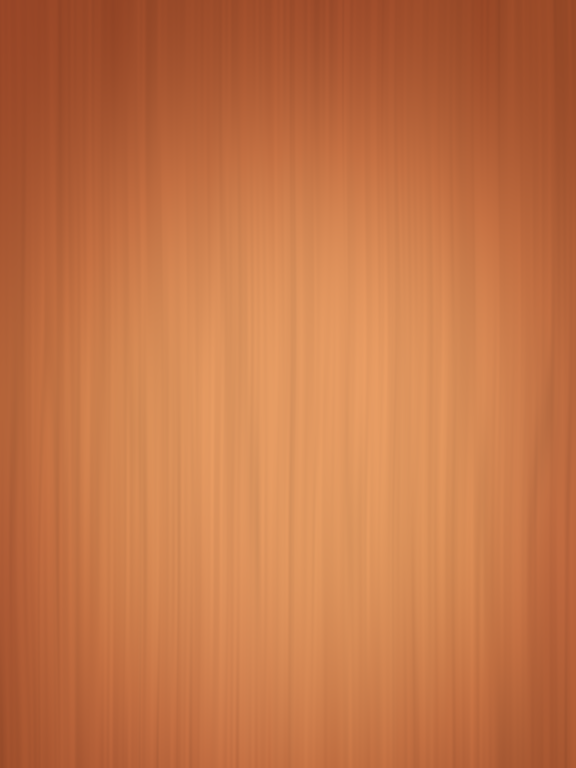
Give the GLSL for this texture, as a WebGL 1 fragment shader.

```glsl
precision highp float;
// Warm vertical wood grain lit by a soft oval glow with darker edges.
uniform vec2 u_resolution;

float hash(vec2 p) {
  p = fract(p * vec2(0.1031, 0.1137));
  p += dot(p, p.yx + 33.33);
  return fract((p.x + p.y) * p.x * 17.0);
}

float noise(vec2 p) {
  vec2 cell = floor(p);
  vec2 f = fract(p);
  f = f * f * (3.0 - 2.0 * f);
  float low = mix(hash(cell), hash(cell + vec2(1.0, 0.0)), f.x);
  float high = mix(hash(cell + vec2(0.0, 1.0)), hash(cell + vec2(1.0, 1.0)), f.x);
  return mix(low, high, f.y);
}

// Long fibres: each octave is narrower, with a slow change along its length.
float fibres(vec2 p) {
  float sum = 0.0;
  float weight = 0.28;
  vec2 frequency = vec2(19.0, 1.8);
  for (int i = 0; i < 4; i++) {
    sum += weight * (noise(p * frequency + float(i) * 19.7) - 0.5);
    frequency *= vec2(2.1, 1.25);
    weight *= 1.1;
  }
  return sum;
}

// Thin dark pores along contours of stretched noise, fading in and out.
float pores(vec2 p) {
  float sum = 0.0;
  for (int i = 0; i < 2; i++) {
    vec2 q = p + float(i) * vec2(5.3, 2.7);
    float contour = abs(noise(q * vec2(34.0, 1.1)) - 0.5);
    float strength = noise(q * vec2(40.0, 3.0) + 11.0);
    sum += (1.0 - smoothstep(0.0, 0.14, contour)) * strength * strength;
  }
  return sum;
}

// Oval light with a broad core, falling off faster towards the top.
float glow(vec2 uv) {
  vec2 d = uv - vec2(0.53, 0.46);
  float r = length(d / vec2(0.56, d.y > 0.0 ? 0.43 : 0.58));
  return exp(-1.25 * pow(r, 2.8));
}

// Wide dark band hanging from the top edge.
float topBand(vec2 uv, float x, float width) {
  float d = (uv.x - x) / width;
  return exp(-d * d) * smoothstep(0.68, 1.0, uv.y);
}

void main() {
  vec2 uv = gl_FragCoord.xy / u_resolution;
  vec2 grain = uv;
  grain.x += 0.008 * (noise(uv * vec2(4.0, 3.5)) - 0.5);

  // Light level, slightly ragged along the fibres
  float fibre = fibres(grain);
  float light = glow(uv + vec2(0.0, 0.04 * fibre));
  light -= 0.05 * (topBand(uv, 0.84, 0.025) + topBand(uv, 0.20, 0.03));
  light = clamp(light + 0.04 * fibre, 0.0, 1.0);

  // Rust, copper and honey tones
  vec3 color = mix(vec3(0.585, 0.27, 0.148), vec3(0.755, 0.43, 0.255),
                   min(light * 2.0, 1.0));
  color = mix(color, vec3(0.885, 0.6, 0.38), clamp(light * 2.0 - 1.0, 0.0, 1.0));

  // Fine grain and gentle hue drift
  float hair = noise(vec2(grain.x * 190.0, uv.y * 3.0)) - 0.5;
  color *= 1.01 + 0.06 * fibre + 0.045 * hair - 0.055 * pores(grain);
  color.g += 0.018 * (noise(uv * vec2(5.0, 4.0) + 3.0) - 0.5);
  gl_FragColor = vec4(color, 1.0);
}
```
